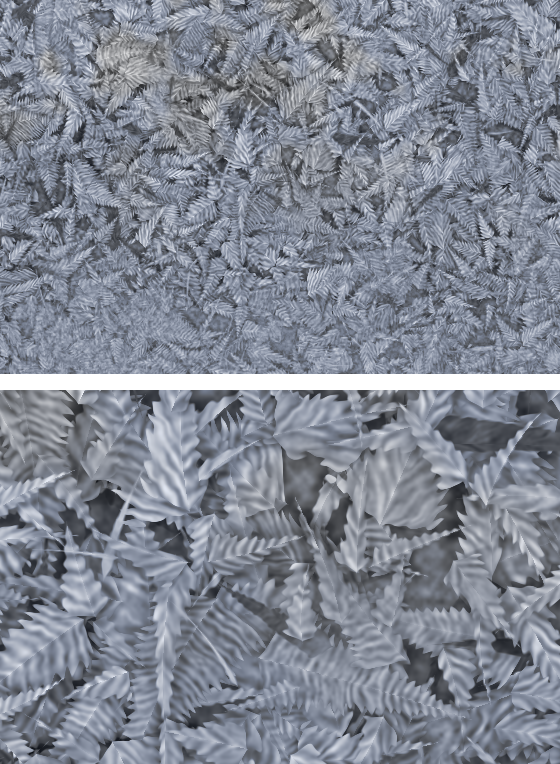
Top, the full canvas; bottom, a detail of the centre.
Reproduce this texture procedurally as a WebGL 2 fragment shader.

```glsl
#version 300 es
precision highp float;
// Window frost: layers of jittered cells, each holding one lopsided ice blade
// with fine slanted barbs and a ragged edge, or a plain dark or bright sliver.
// Blades shrink towards the bottom, where powdery rime softens the contrast.

uniform vec2 u_resolution;
out vec4 fragColor;

vec4 hash4(vec2 p) {
  vec4 a = fract(p.xyxy * vec4(0.1031, 0.1030, 0.0973, 0.1099));
  a += dot(a, a.wzxy + 33.33);
  return fract((a.xxyz + a.yzzw) * a.zywx);
}

float noise(vec2 p) {
  vec2 i = floor(p), f = fract(p);
  f = f * f * (3.0 - 2.0 * f);
  vec2 e = vec2(0.0, 1.0);
  return mix(mix(hash4(i).x, hash4(i + e.yx).x, f.x),
             mix(hash4(i + e.xy).x, hash4(i + e.yy).x, f.x), f.y);
}

float fbm(vec2 p) {
  float sum = 0.0, amp = 0.5;
  for (int i = 0; i < 4; i++) {
    sum += amp * noise(p);
    p = mat2(1.6, 1.2, -1.2, 1.6) * p + 5.3;
    amp *= 0.5;
  }
  return sum / 0.94;
}

// Paints one crystal over tone; q is relative to its centre, in cell sizes.
float crystal(float tone, vec2 q, vec4 h, vec4 k, float size, float wobble) {
  float angle = 6.2832 * h.z;
  float c = cos(angle), s = sin(angle);
  q = mat2(c, -s, s, c) * q;
  q.y += (h.w - 0.5) * 0.35 * q.x * q.x;
  float pixel = 1.0 / (u_resolution.y * size);

  bool dark = k.x < 0.1, bright = k.x > 0.93;
  bool sliver = dark || bright;
  float len = mix(0.5, 0.85, k.y);
  float wide = dark ? mix(0.07, 0.16, k.z) : bright ? 0.045 : mix(0.18, 0.42, k.z);

  // Outline: straight taper to the tip, one flank often much narrower.
  float u = q.x / len;
  float side = q.y < 0.0 ? -1.0 : 1.0;
  float across = abs(q.y);
  float halfWidth = wide * (1.0 - u) * 0.7 * smoothstep(-1.0, -0.75, u);
  if (side < 0.0) halfWidth *= mix(0.15, 1.0, fract(k.x * 23.0));

  // Barbs slant away from the rib, of uneven strength and length.
  float slant = mix(0.3, 1.8, k.w) * (1.0 + 0.8 * side * (h.x - 0.5));
  float spacing = mix(0.007, 0.0125, h.y) / size;
  float phase = (q.x - slant * across) / (spacing * sqrt(1.0 + slant * slant));
  phase += 0.75 * wobble;
  vec2 seed = 40.0 * h.xy;
  float uneven = noise(vec2(phase * 0.8, across * size * 30.0) + seed);
  float fibre = noise(vec2(phase * 2.3, across * size * 150.0) + seed.yx);
  float barb = 0.5 + 0.5 * cos(6.2832 * phase);
  float tooth = (0.02 + 0.3 * halfWidth) * (0.55 * (1.0 - barb) + 0.7 * uneven);
  if (sliver) tooth = 0.02 * fibre;
  float d = min(halfWidth - across - tooth, len - abs(q.x));

  // Soft contact shadow below the crystal.
  float shadow = smoothstep(-0.012 / size, 0.0, halfWidth - across)
               * smoothstep(-0.008 / size, 0.0, len - abs(q.x));
  tone *= 1.0 - (sliver ? 0.08 : 0.2) * shadow;

  float rib = 1.0 - smoothstep(0.0, 0.003 / size, across);
  float body = mix(0.54, 0.67, h.x) + 0.045 * side * sin(angle + 0.6);
  body += 0.26 * (barb - 0.5) * mix(0.2, 1.0, uneven);
  body += 0.22 * (fibre - 0.5) + 0.05 * rib;
  if (dark) body = 0.23 + 0.16 * fibre;
  if (bright) body = 0.68 + 0.14 * fibre;
  return mix(tone, body, smoothstep(-1.5 * pixel, 1.5 * pixel, d));
}

void main() {
  vec2 p = gl_FragCoord.xy / u_resolution.y;
  float wobble = noise(p * 38.0) + 0.5 * noise(p * 110.0);
  float tone = 0.25 + 0.2 * fbm(p * 45.0) + 0.18 * noise(p * 140.0);

  // Crystals from back to front, each layer on its own shifted grid.
  for (int layer = 0; layer < 11; layer++) {
    float f = float(layer);
    float size = mix(0.18, 0.055, fract(f * 0.382 + 0.1));
    float small = smoothstep(0.15, 0.07, size);
    vec2 shift = vec2(3.71, 5.13) * (f + 1.0);
    vec2 home = floor((p + shift) / size);
    for (int j = -1; j <= 1; j++) {
      for (int i = -1; i <= 1; i++) {
        vec2 cell = home + vec2(i, j);
        vec4 h = hash4(cell + 17.0 * f);
        vec4 k = hash4(cell + 91.7 + 29.0 * f);
        vec2 centre = (cell + h.xy) * size - shift;
        float height = clamp(centre.y, 0.0, 1.0);
        float keep = mix(mix(0.45, 1.0, height), mix(1.0, 0.5, height), small);
        if (fract(h.w * 7.3 + k.w * 5.1) < keep)
          tone = crystal(tone, (p - centre) / size, h, k, size, wobble);
      }
    }
  }

  // Granular rime in rounded patches, thicker near the bottom.
  float grain = 0.6 * noise(p * 150.0) + 0.4 * noise(p * 270.0) - 0.5;
  float patches = smoothstep(0.56, 0.7, fbm(p * 7.0 + 9.0));
  float low = 1.0 - smoothstep(0.0, 0.32, p.y);
  float rime = clamp(0.4 * patches + 0.35 * low, 0.0, 0.6);
  tone = mix(tone, 0.58 + 0.3 * grain, rime);
  tone += 0.1 * grain + 0.03 * smoothstep(0.55, 1.0, p.y);
  tone += 0.07 * (fbm(p * 3.5 + 2.0) - 0.5);

  // Cool blue grey, turning neutral in the gaps and in patches higher up.
  float warm = smoothstep(0.45, 0.66, fbm(p * 6.0 + 21.0)) * smoothstep(0.2, 0.9, p.y);
  float cool = mix(0.45, 1.1, smoothstep(0.34, 0.5, tone));
  cool *= (1.0 - 0.85 * warm) * mix(1.0, 0.65, smoothstep(0.6, 0.8, tone));
  vec3 color = tone + vec3(-0.03, 0.0, 0.062) * cool;
  fragColor = vec4(clamp(color, 0.0, 1.0), 1.0);
}
```
